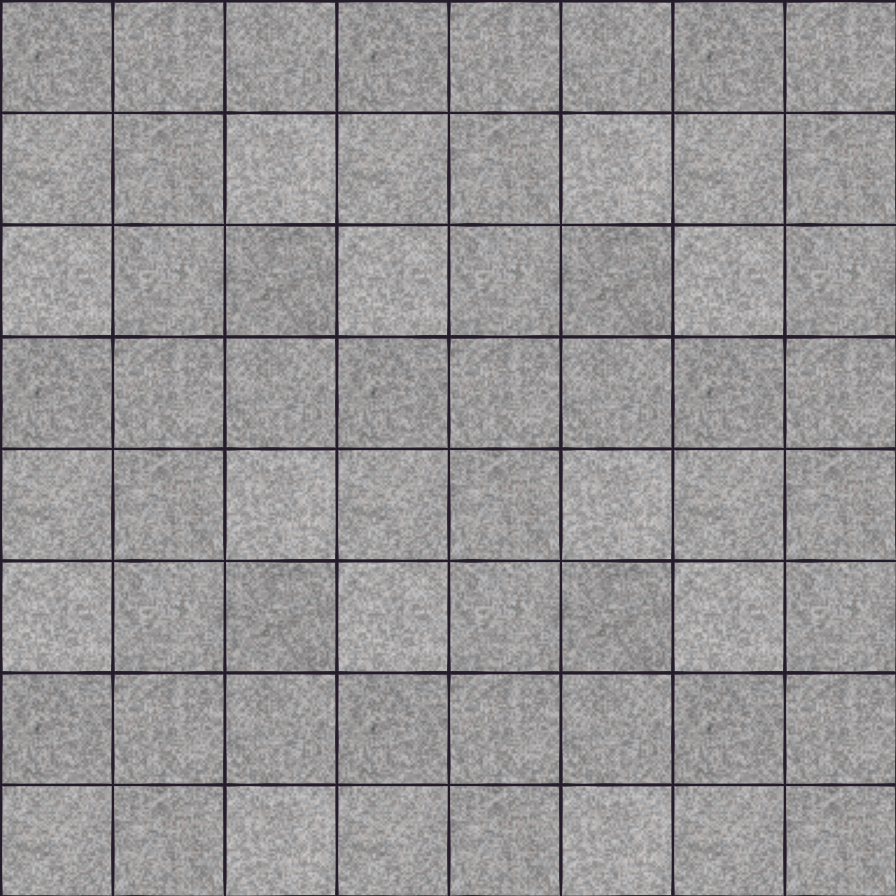
A Shadertoy shader for this texture:

```glsl
// Grey speckled stone tiles in a square grid with thin dark joints.

const float TILES = 8.0;             // tiles across and down
const float BLOCK = 3.0;             // tiles before the stone pattern recurs
const float JOINT_HALF = 0.0135;     // half joint width, in tiles
const float JOINT_WEAR = 0.006;      // variation of that half width
const vec2  JOINT_SHIFT = vec2(0.008);
const vec3  JOINT_COLOR = vec3(0.14, 0.11, 0.17);
const vec3  WARM_TINT = vec3(1.007, 0.997, 1.000);
const vec3  CHROMA = vec3(0.018, -0.004, -0.022);
const float FINE_CELLS = 48.0;       // noise cells per tile
const float COARSE_CELLS = 24.0;
const float MOTTLE_CELLS = 5.0;
const float FINE_GRAIN = 0.17;
const float COARSE_GRAIN = 0.13;
const float MOTTLE = 0.03;
const float FLAW_DEPTH = 0.20;

// Tile brightness in one block, row by row from the top
const float TONES[9] = float[9](
    0.597, 0.610, 0.612,
    0.628, 0.612, 0.650,
    0.650, 0.618, 0.592);

// Dark flaws: centre in the block, then radii, in tiles
const vec4 FLAWS[3] = vec4[3](
    vec4(0.32, 0.50, 0.025, 0.040),
    vec4(1.41, 1.07, 0.045, 0.018),
    vec4(0.15, 2.19, 0.018, 0.030));

// Integer hash of a lattice cell, 0 to 1
float hash(vec2 cell, uint seed) {
    uint h = uint(cell.x) * 1597u + uint(cell.y) * 51749u + seed * 7919u;
    h = (h ^ (h >> 16)) * 73244475u;
    h = (h ^ (h >> 15)) * 73244475u;
    h ^= h >> 16;
    return float(h & 65535u) / 65535.0;
}

// Value noise that wraps at the block, -0.5 to 0.5
float noise(vec2 p, float cells, uint seed) {
    vec2 q = p * cells;
    float period = cells * BLOCK;
    vec2 a = mod(floor(q), period);
    vec2 b = mod(a + 1.0, period);
    vec2 f = fract(q);
    f = f * f * (3.0 - 2.0 * f);
    float low = mix(hash(a, seed), hash(vec2(b.x, a.y), seed), f.x);
    float high = mix(hash(vec2(a.x, b.y), seed), hash(b, seed), f.x);
    return mix(low, high, f.y) - 0.5;
}

vec3 stone(vec2 p) {
    vec2 blockPos = mod(p, BLOCK);
    ivec2 tile = ivec2(min(floor(blockPos), BLOCK - 1.0));
    float tone = TONES[tile.y * 3 + tile.x];

    // Speckle and soft blotches
    tone += FINE_GRAIN * noise(p, FINE_CELLS, 1u);
    tone += COARSE_GRAIN * noise(p, COARSE_CELLS, 2u);
    tone += MOTTLE * noise(p, MOTTLE_CELLS, 3u);

    // Small dark flaws
    for (int i = 0; i < 3; i++) {
        vec2 d = (blockPos - FLAWS[i].xy) / FLAWS[i].zw;
        tone -= FLAW_DEPTH * exp(-dot(d, d)) * (0.8 + noise(p, COARSE_CELLS, 4u));
    }
    return tone * WARM_TINT + CHROMA * noise(p, COARSE_CELLS, 5u);
}

// Joint coverage, smoothed over one pixel
float joints(vec2 p, vec2 pixel) {
    vec2 d = abs(fract(p + 0.5) - 0.5);
    float halfWidth = JOINT_HALF + JOINT_WEAR * noise(p, MOTTLE_CELLS, 6u);
    vec2 cover = clamp((halfWidth - d) / pixel + 0.5, 0.0, 1.0);
    return max(cover.x, cover.y);
}

void mainImage(out vec4 fragColor, in vec2 fragCoord) {
    // Tile units, counted from the top left
    vec2 uv = fragCoord / iResolution.xy;
    vec2 p = vec2(uv.x, 1.0 - uv.y) * TILES - JOINT_SHIFT;
    vec2 pixel = TILES / iResolution.xy;

    vec3 color = mix(stone(p), JOINT_COLOR, joints(p, pixel));
    fragColor = vec4(color, 1.0);
}
```
